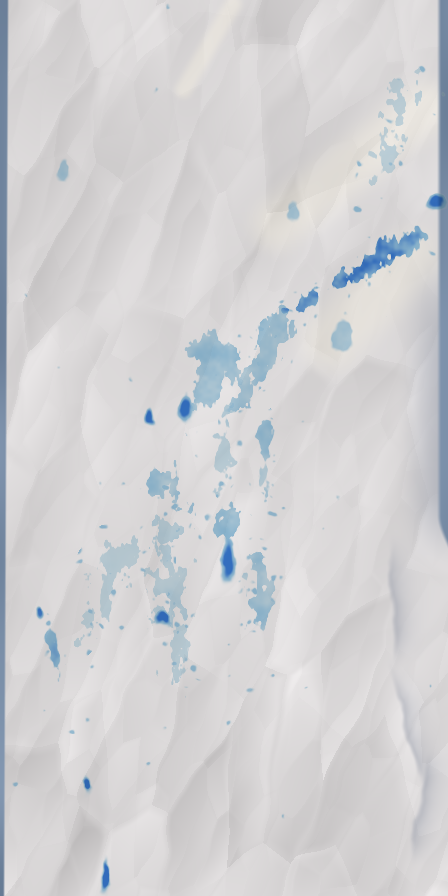
This texture is drawn by a Shadertoy shader. Its source:

```glsl
const vec3 PAPER = vec3(0.853, 0.843, 0.845);
const vec3 SHADE = vec3(0.60, 0.62, 0.67);
const vec3 BACKDROP = vec3(0.40, 0.48, 0.58);
const vec3 WARM_LIGHT = vec3(0.045, 0.040, 0.015);
const vec3 INK_PALE = vec3(0.69, 0.765, 0.80);
const vec3 INK_MID = vec3(0.48, 0.66, 0.77);
const vec3 INK_DEEP = vec3(0.12, 0.37, 0.71);
const vec2 GRAIN_AXIS = vec2(0.37, 0.93);
const float GRAIN_STRETCH = 0.36;
const float CRUMPLE = 0.115;
const float SPECK_CELLS = 42.0;
const int STROKES = 12;
const int DROPS = 11;
const int DEEP_DROPS = 8;

// Stroke ends, in canvas widths
const vec4 STROKE[STROKES] = vec4[](
  vec4(0.64, 1.295, 0.92, 1.47), vec4(0.84, 1.6, 0.91, 1.8),
  vec4(0.468, 1.08, 0.485, 1.2), vec4(0.53, 1.1, 0.63, 1.285),
  vec4(0.485, 0.87, 0.51, 1.08), vec4(0.48, 0.88, 0.505, 0.84),
  vec4(0.59, 0.88, 0.595, 1.05), vec4(0.57, 0.78, 0.58, 0.62),
  vec4(0.4, 0.86, 0.36, 0.92), vec4(0.4, 0.49, 0.37, 0.8),
  vec4(0.17, 0.56, 0.28, 0.77), vec4(0.13, 0.49, 0.113, 0.58));
// Radius, roughness, pigment
const vec3 STROKE_INK[STROKES] = vec3[](
  vec3(0.019, 1.2, 0.6), vec3(0.016, 2.4, 0.1),
  vec3(0.046, 0.8, 0.35), vec3(0.029, 1.5, 0.28),
  vec3(0.013, 2.0, 0.15), vec3(0.028, 1.1, 0.38),
  vec3(0.012, 1.6, 0.3), vec3(0.02, 1.6, 0.28),
  vec3(0.025, 1.8, 0.3), vec3(0.022, 2.5, 0.15),
  vec3(0.024, 2.0, 0.1), vec3(0.015, 0.7, 0.5));
// Centre and half size; the deep drops come first
const vec4 DROP[DROPS] = vec4[](
  vec4(0.508, 0.75, 0.017, 0.055), vec4(0.417, 1.088, 0.018, 0.031),
  vec4(0.336, 1.068, 0.012, 0.022), vec4(0.365, 0.62, 0.014, 0.018),
  vec4(0.086, 0.632, 0.011, 0.012), vec4(0.977, 1.552, 0.02, 0.02),
  vec4(0.236, 0.045, 0.01, 0.037), vec4(0.196, 0.25, 0.009, 0.025),
  vec4(0.762, 1.25, 0.021, 0.036), vec4(0.657, 1.528, 0.011, 0.021),
  vec4(0.143, 1.62, 0.014, 0.019));

vec2 hash2(vec2 p) {
  vec3 q = fract(p.xyx * vec3(0.1031, 0.1030, 0.0973));
  q += dot(q, q.yzx + 33.33);
  return fract((q.xx + q.yz) * q.zy);
}

float noise(vec2 p) {
  vec2 i = floor(p), f = fract(p);
  f = f * f * (3.0 - 2.0 * f);
  return mix(mix(hash2(i).x, hash2(i + vec2(1, 0)).x, f.x),
             mix(hash2(i + vec2(0, 1)).x, hash2(i + vec2(1, 1)).x, f.x), f.y);
}

float fbm(vec2 p) {
  return 0.55 * noise(p) + 0.29 * noise(p * 2.1 + 7.0) + 0.16 * noise(p * 4.3 + 19.0);
}

vec2 warp(vec2 p) { return vec2(fbm(p), fbm(p + 31.0)) - 0.5; }

// x: distance to the segment, y: place along it
vec2 segment(vec2 p, vec2 a, vec2 b) {
  float h = clamp(dot(p - a, b - a) / dot(b - a, b - a), 0.0, 1.0);
  return vec2(length(p - mix(a, b, h)), h);
}

// Tilted Voronoi plates with a soft rim
float facets(vec2 p) {
  vec2 nearest = vec2(0), id = vec2(0);
  float d1 = 8.0, d2 = 8.0;
  for (int i = 0; i < 9; i++) {
    vec2 c = floor(p) + vec2(i % 3 - 1, i / 3 - 1);
    vec2 r = c + hash2(c) - p;
    float d = length(r);
    if (d < d1) { d2 = d1; d1 = d; nearest = r; id = c; }
    else d2 = min(d2, d);
  }
  vec2 tilt = hash2(id + 17.0) - 0.5;
  float rim = 1.0 - smoothstep(0.0, 0.14, d2 - d1);
  return (dot(nearest, tilt) * 1.5 + tilt.x * 0.35) * (1.0 - 0.5 * rim) + rim * tilt.y * 0.25;
}

float crumple(vec2 p) {
  p += 0.05 * warp(p * 5.0);
  vec2 q = vec2(dot(p, vec2(GRAIN_AXIS.y, -GRAIN_AXIS.x)), dot(p, GRAIN_AXIS) * GRAIN_STRETCH);
  return 0.55 * facets(q * 4.5) + 0.85 * facets(q * 8.5 + 5.0) + 0.3 * facets(q * 18.0 + 11.0);
}

// One-sided shadow, sharper on its left
float fold(vec2 p, vec2 a, vec2 b) {
  float h = clamp((p.y - a.y) / (b.y - a.y), 0.0, 1.0);
  float side = p.x - mix(a.x, b.x, h) + 0.02 * (fbm(p * 14.0) - 0.5);
  float ends = smoothstep(0.0, 0.3, h) * smoothstep(1.0, 0.6, h);
  return ends * smoothstep(-0.008, 0.008, side) * exp(-max(side, 0.0) * 40.0);
}

float glow(vec2 p, vec2 a, vec2 b, float width) {
  return smoothstep(width, width * 0.2, segment(p, a, b).x);
}

vec3 paperColour(vec2 p) {
  float rough = mix(0.85, 1.15, smoothstep(1.0, 0.4, p.y));
  float lit = glow(p, vec2(0.62, 1.5), vec2(0.95, 1.76), 0.09)
            + glow(p, vec2(0.74, 1.24), vec2(0.92, 1.42), 0.1)
            + glow(p, vec2(0.41, 1.8), vec2(0.52, 1.99), 0.03);
  float dark = fold(p, vec2(0.88, 0.5), vec2(0.87, 0.82))
             + fold(p, vec2(0.95, 0.22), vec2(0.86, 0.54))
             + fold(p, vec2(0.91, 0.06), vec2(0.96, 0.34));
  float bay = smoothstep(0.88, 1.0, p.x) * smoothstep(0.72, 0.9, p.y) * smoothstep(1.5, 1.2, p.y);
  vec3 col = PAPER + CRUMPLE * rough * crumple(p) + WARM_LIGHT * lit;
  return mix(col, SHADE, min(0.65 * dark + 0.6 * bay, 0.85));
}

// ink.x is cover, ink.y is pigment
void addInk(inout vec2 ink, float d, float pigment) {
  ink = max(ink, smoothstep(0.003, -0.003, d) * vec2(1.0, pigment));
}

void mainImage(out vec4 fragColor, in vec2 fragCoord) {
  vec2 p = fragCoord / iResolution.x;
  vec3 col = paperColour(p);

  // Backdrop at both edges
  float left = mix(0.009, 0.018, p.y * 0.5);
  float right = 0.98 + 0.04 * smoothstep(0.85, 0.72, p.y);
  float outside = max(smoothstep(0.003, -0.003, p.x - left), smoothstep(-0.006, 0.006, p.x - right));
  col = mix(col, BACKDROP + 0.12 * noise(p * vec2(20, 4)), outside);

  // Brushed strokes
  vec2 ink = vec2(0), w = p + 0.024 * warp(p * 26.0);
  float grain = fbm(p * vec2(46, 32)), pool = fbm(p * 24.0 + 9.0), nearby = 1.0;
  for (int i = 0; i < STROKES; i++) {
    vec2 s = segment(w, STROKE[i].xy, STROKE[i].zw);
    vec3 k = STROKE_INK[i];
    float d = s.x - k.x * (mix(0.45, 1.15, s.y) - k.y * 2.4 * (grain - 0.46));
    addInk(ink, d, k.z * (0.25 + 1.4 * pool));
    nearby = min(nearby, s.x);
  }

  // Drops, darker inside
  for (int i = 0; i < DROPS; i++) {
    vec2 r = (w - DROP[i].xy) / DROP[i].zw;
    float inside = 1.0 - length(r * vec2(1.0 + 0.3 * r.y, 1.0));
    float deep = 0.45 + 0.5 * smoothstep(0.0, 0.7, inside) * (0.5 + pool);
    addInk(ink, -inside * DROP[i].z, i < DEEP_DROPS ? deep : 0.15 + 0.3 * pool);
  }

  // Spatter round the strokes
  vec2 cell = floor(w * SPECK_CELLS), seed = hash2(cell + 71.0);
  vec2 centre = (cell + 0.3 + 0.4 * hash2(cell)) / SPECK_CELLS;
  float present = step(seed.x, 0.004 + 0.42 * exp(-nearby * 28.0));
  float radius = mix(-0.01, mix(0.002, 0.007, seed.y * seed.y), present);
  addInk(ink, length(w - centre) - radius, 0.1 + 0.3 * seed.y);

  vec3 tint = mix(INK_PALE, INK_MID, smoothstep(0.05, 0.5, ink.y));
  tint = mix(tint, INK_DEEP, smoothstep(0.48, 0.9, ink.y));
  tint *= mix(1.0, col.g / PAPER.g, 0.6);
  fragColor = vec4(clamp(mix(col, tint, ink.x * 0.9), 0.0, 1.0), 1.0);
}
```
